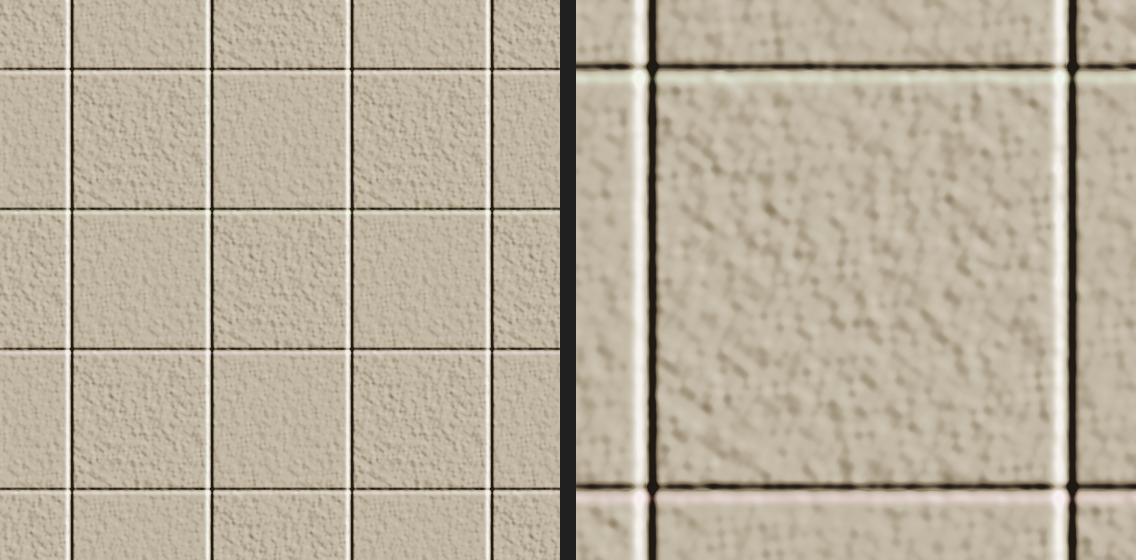
Left, the full canvas; right, a detail of the centre.
Reproduce this texture procedurally as a Shadertoy shader.

```glsl
// Four by four beige stone tiles with embossed plaster grain, lit from the upper right.
// Grain and soft groove bands add up to one relief value, which a colour ramp shades.
// Grain is local to each tile and alternates in a checkerboard, so the canvas wraps.

const float TILES = 4.0;
const float TAU = 6.2831853;
const vec3 SHADOW = vec3(0.12, 0.10, 0.08);
const vec3 UMBER = vec3(0.55, 0.49, 0.39);
const vec3 STONE = vec3(0.755, 0.715, 0.64);
const vec3 HIGHLIGHT = vec3(0.96, 0.95, 0.93);

float hash(vec2 p) {
    return fract(sin(dot(p, vec2(127.1, 311.7))) * 43758.5453);
}

// Smoothly interpolated value noise
float valueNoise(vec2 p) {
    vec2 cell = floor(p);
    vec2 f = fract(p);
    f = f * f * f * (f * (f * 6.0 - 15.0) + 10.0);
    float low = mix(hash(cell), hash(cell + vec2(1.0, 0.0)), f.x);
    float high = mix(hash(cell + vec2(0.0, 1.0)), hash(cell + vec2(1.0, 1.0)), f.x);
    return mix(low, high, f.y);
}

// Plaster height inside one tile; turning the octaves hides the noise lattice
float plasterHeight(vec2 p, float seed) {
    vec2 turned = mat2(0.8, 0.6, -0.6, 0.8) * p;
    vec2 offset = vec2(17.0, 31.0) * seed;
    return 0.55 * valueNoise(turned * 23.0 + offset)
         + 0.45 * valueNoise(turned.yx * 43.0 + offset + 7.0);
}

// Slopes that fall towards the light are bright
float emboss(vec2 p, float seed, vec2 toLight) {
    return plasterHeight(p - toLight, seed) - plasterHeight(p + toLight, seed);
}

// Soft band across a groove
float band(float distance, float centre, float width) {
    float x = (distance - centre) / width;
    return exp(-x * x);
}

// Relief from -1 (deep shadow) to 1 (full highlight)
vec3 shadeStone(float relief) {
    vec3 shaded = mix(SHADOW, UMBER, smoothstep(-1.0, -0.35, relief));
    shaded = mix(shaded, STONE, clamp(relief / 0.35 + 1.0, 0.0, 1.0));
    return mix(shaded, HIGHLIGHT, clamp(relief, 0.0, 1.0));
}

void mainImage(out vec4 fragColor, in vec2 fragCoord) {
    // Tile grid, with grooves on whole numbers
    vec2 grid = fragCoord / iResolution.xy * TILES - 0.5;
    vec2 tile = floor(grid);
    vec2 groove = floor(grid + 0.5);
    vec2 d = grid - groove;

    // Grain alternates between rough and fine tiles
    float parity = mod(tile.x + tile.y, 2.0);
    float grain = emboss(grid - tile, parity + 1.0, vec2(0.008, 0.006));
    float relief = grain * mix(0.52, 0.36, parity);

    // Upright grooves: bright left wall, dark right wall
    relief += band(d.x, -0.016, 0.016) - 1.3 * band(d.x, 0.015, 0.011);

    // Level grooves: dark upper wall, paler lower wall
    float lowerWall = band(d.y, -0.020, 0.014);
    relief += 0.45 * lowerWall - 0.85 * band(d.y, 0.008, 0.010);

    // Faint warm or olive stain that differs between rows
    float stain = sin(groove.y * TAU / 3.0) * lowerWall;
    vec3 color = shadeStone(relief) + stain * vec3(0.02, -0.02, 0.01);

    fragColor = vec4(clamp(color, 0.0, 1.0), 1.0);
}
```
